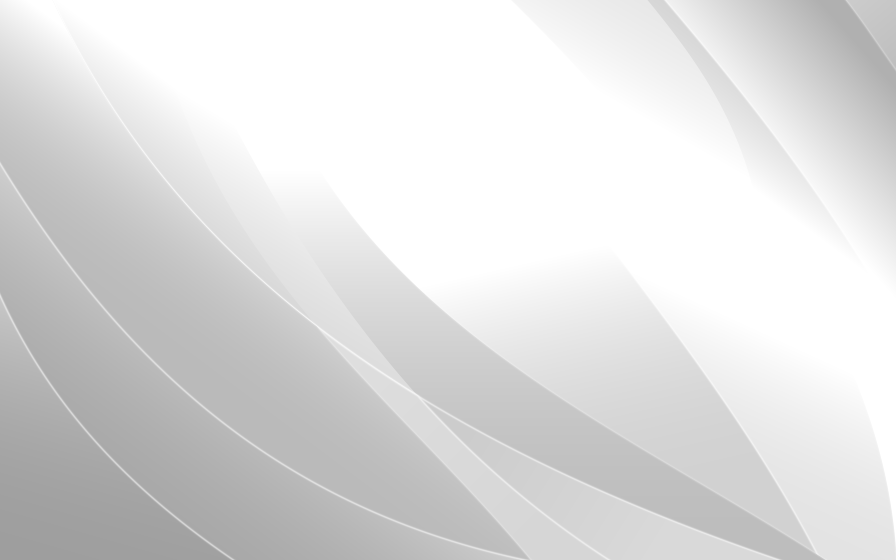
Reproduce this background procedurally as a WebGL 2 fragment shader.

```glsl
#version 300 es
precision highp float;
// Soft grey sheets sweep down from the corners and dissolve into a white diagonal.
// Each sheet is bounded by a cubic curve drawn in a frame turned by 45 degrees,
// filled with an eased linear ramp, and finished with a thin bright rim.
uniform vec2 u_resolution;
out vec4 fragColor;

#define UNITS 480.0      // canvas height in drawing units
#define RIM_WIDTH 0.9    // half width of the bright edges
#define RIM_STRONG 0.55
#define RIM_SOFT 0.25
#define SOFT_EASE 2.0    // ramps that fade quickly at first
#define LINEAR_EASE 1.0

// Signed distance to a cubic: "across" holds x - y at four even steps of x + y.
// Positive on the lower left side.
float curveSide(vec2 p, float start, float end, vec4 across) {
    float stepSize = (end - start) / 3.0;
    float u = clamp((p.x + p.y - start) / stepSize, -2.0, 4.5);
    vec3 first = across.yzw - across.xyz;
    vec2 second = first.yz - first.xy;
    float third = second.y - second.x;
    float value = across.x + u * first.x + u * (u - 1.0) * 0.5 * second.x
                + u * (u - 1.0) * (u - 2.0) / 6.0 * third;
    float slope = (first.x + (u - 0.5) * second.x
                + (3.0 * u * u - 6.0 * u + 2.0) / 6.0 * third) / stepSize;
    return (value - p.x + p.y) / sqrt(2.0 + 2.0 * slope * slope);
}

// Grey ramp running from one point to another
float ramp(vec2 p, vec2 from, vec2 to, float greyFrom, float greyTo, float ease) {
    vec2 axis = to - from;
    float x = clamp(dot(p - from, axis) / dot(axis, axis), 0.0, 1.0);
    return mix(greyFrom, greyTo, 1.0 - pow(1.0 - x, ease));
}

// Lays a sheet over the tone and lights its edge
void paint(inout float tone, float side, float grey, float rim) {
    float pixel = UNITS / u_resolution.y;
    tone = mix(tone, grey, smoothstep(-0.6 * pixel, 0.6 * pixel, side));
    float edge = side / max(RIM_WIDTH, 0.55 * pixel);
    tone = mix(tone, 1.0, rim * exp(-edge * edge));
}

void main() {
    vec2 p = vec2(gl_FragCoord.x, u_resolution.y - gl_FragCoord.y) * UNITS / u_resolution.y;
    float tone = 1.0;

    // Upper right sheets
    float outer = -curveSide(p, 438.0, 585.0, vec4(438, 438, 437, 435));
    float fold = -curveSide(p, 555.0, 805.0, vec4(555, 544, 523, 485));
    float sweep = -curveSide(p, 570.0, 980.0, vec4(570, 557, 538, 510));
    float corner = -curveSide(p, 725.0, 828.0, vec4(725, 720, 714, 708));
    paint(tone, outer, ramp(p, vec2(575, 115), vec2(650, -15), 1.0, 0.89, SOFT_EASE), RIM_SOFT);
    paint(tone, fold, ramp(p, vec2(690, 195), vec2(768, 91), 1.0, 0.81, SOFT_EASE), 0.0);
    paint(tone, sweep, ramp(p, vec2(740, 225), vec2(830, 146), 1.0, 0.69, LINEAR_EASE), RIM_STRONG);
    paint(tone, corner, ramp(p, vec2(725, 0), vec2(775, 60), 0.80, 0.74, LINEAR_EASE), RIM_SOFT);

    // Lower right sheets, drawn only beneath the white diagonal
    float lower = tone;
    float tail = curveSide(p, 1065.0, 1238.0, vec4(405, 377, 342, 298));
    float fin = curveSide(p, 785.0, 1183.0, vec4(305, 285, 259, 223));
    float ribbon = curveSide(p, 435.0, 1175.0, vec4(125, 117, 164, 225));
    float veil = curveSide(p, 495.0, 1002.0, vec4(45, 21, 19, 42));
    float leaf = curveSide(p, 218.0, 935.0, vec4(78, 3, -15, -25));
    paint(lower, tail, ramp(p, vec2(645, 280), vec2(580, 421), 1.0, 0.89, SOFT_EASE), RIM_SOFT);
    paint(lower, fin, ramp(p, vec2(480, 218), vec2(530, 435), 1.0, 0.82, SOFT_EASE), RIM_STRONG);
    paint(lower, ribbon, ramp(p, vec2(290, 145), vec2(290, 480), 1.0, 0.74, SOFT_EASE), RIM_SOFT);
    paint(lower, veil, ramp(p, vec2(215, 115), vec2(116, 277), 1.0, 0.84, SOFT_EASE), 0.0);
    paint(lower, leaf, ramp(p, vec2(110, 45), vec2(14, 173), 1.0, 0.81, SOFT_EASE), 0.0);
    float diagonal = dot(p - vec2(420, 205), normalize(vec2(-0.45, 1.0)));
    tone = mix(tone, lower, smoothstep(-60.0, -20.0, diagonal));

    // Long arc, with the veil and leaf seen again below it
    float arc = curveSide(p, 45.0, 1148.0, vec4(45, -18, 41, 188));
    paint(tone, arc, ramp(p, vec2(400, 370), vec2(560, 470), 0.80, 0.85, LINEAR_EASE), RIM_STRONG);
    paint(tone, min(arc, veil), ramp(p, vec2(300, 310), vec2(450, 460), 0.87, 0.84, LINEAR_EASE), RIM_STRONG);
    paint(tone, min(arc, leaf), ramp(p, vec2(110, 65), vec2(8, 201), 1.0, 0.73, SOFT_EASE), RIM_SOFT);

    // Lower left sheets
    float middle = curveSide(p, 140.0, 930.0, vec4(-140, -178, -149, -30));
    float bottom = curveSide(p, 253.0, 680.0, vec4(-253, -290, -297, -280));
    paint(tone, middle, ramp(p, vec2(0, 140), vec2(-120, 300), 0.81, 0.65, SOFT_EASE), RIM_STRONG);
    paint(tone, bottom, ramp(p, vec2(0, 250), vec2(-60, 460), 0.79, 0.62, SOFT_EASE), RIM_STRONG);

    fragColor = vec4(vec3(tone), 1.0);
}
```
